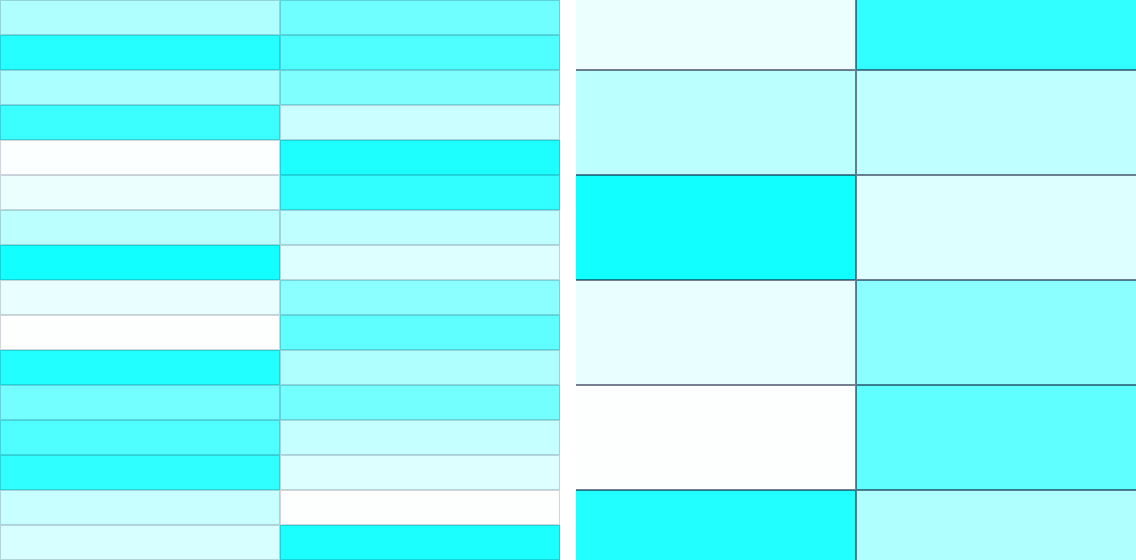
Left: the whole. Right: its middle third, enlarged.
Give the GLSL for this pattern, as a Shadertoy shader.

```glsl
// Stacked wide tiles in random tints of cyan, parted by hairline navy joints.

const vec2 TILE_COUNT = vec2(2.0, 16.0);     // tiles across and down
const float JOINT_WIDTH = 0.0006;            // share of the canvas
const vec3 JOINT_COLOR = vec3(0.0, 0.0, 0.14);
const vec3 DEEP_CYAN = vec3(0.06, 1.0, 1.0);
const vec3 PALE_CYAN = vec3(1.0, 1.0, 1.0);
const float TINT_CONTRAST = 0.6;             // 0 spreads tints evenly, 1 favours the extremes
const float FIRST_ROW = 4.0;                 // row of the tint sequence at the lower left
const float COLUMN_SHIFT = 2.0;              // rows the sequence moves per column
const float SEED = 3.0;

float hash(vec2 p) {
    return fract(sin(dot(p, vec2(127.1, 311.7)) + SEED) * 43758.5453);
}

// Random tint of a tile, its column dealt from a shifted starting row
vec3 tileColor(vec2 tile) {
    float row = mod(FIRST_ROW + COLUMN_SHIFT * tile.x - tile.y, TILE_COUNT.y);
    float tint = hash(vec2(tile.x, row));
    tint = mix(tint, smoothstep(0.0, 1.0, tint), TINT_CONTRAST);
    return mix(DEEP_CYAN, PALE_CYAN, tint);
}

// Share of a pixel covered by a joint whose centre lies at the given distance
vec2 jointCoverage(vec2 distanceToJoint, vec2 pixel) {
    vec2 halfWidth = 0.5 * JOINT_WIDTH / pixel;
    vec2 covered = halfWidth + 0.5 - distanceToJoint / pixel;
    return clamp(covered, vec2(0.0), min(2.0 * halfWidth, vec2(1.0)));
}

void mainImage(out vec4 fragColor, in vec2 fragCoord) {
    vec2 uv = fragCoord / iResolution.xy;
    vec2 pixel = 1.0 / iResolution.xy;

    // Tile index and position within the tile
    vec2 grid = uv * TILE_COUNT;
    vec2 tile = floor(grid);
    vec2 local = fract(grid);

    vec3 color = tileColor(tile);

    // Joints along every tile edge, canvas border included
    vec2 edgeDistance = min(local, 1.0 - local) / TILE_COUNT;
    vec2 joint = jointCoverage(edgeDistance, pixel);
    color = mix(color, JOINT_COLOR, max(joint.x, joint.y));

    fragColor = vec4(color, 1.0);
}
```
